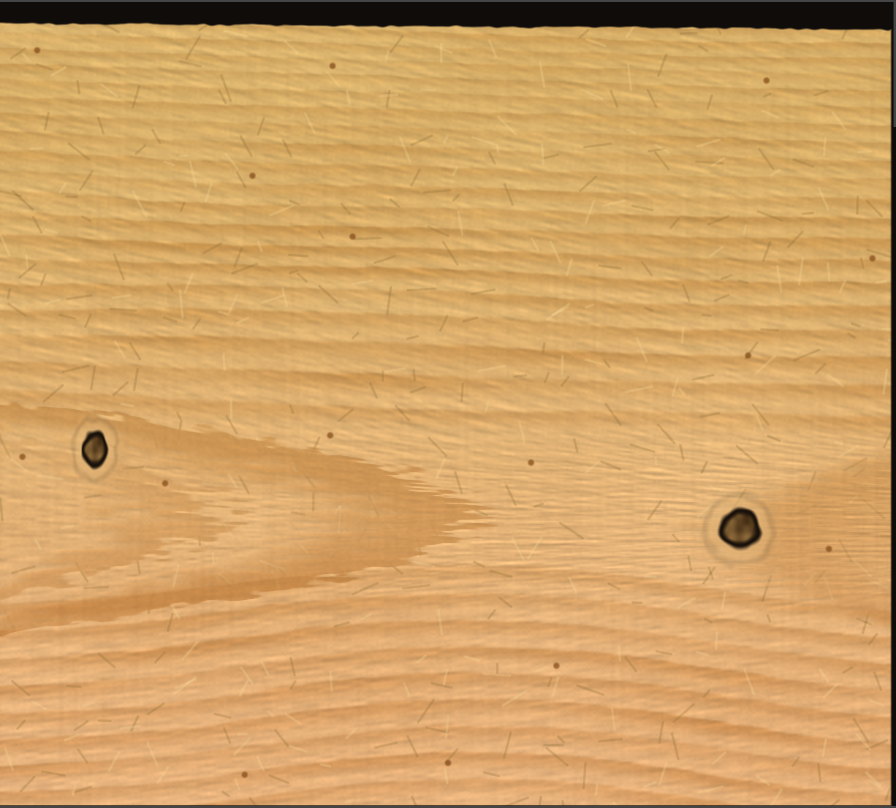
This texture is drawn by a WebGL 1 fragment shader. Its source:

```glsl
precision highp float;
// Rough-sawn pine board: horizontal grain, torn flame figure, two knots, dark border.
uniform vec2 u_resolution;

#define ASPECT 0.902
#define AXIS_Y 0.324
#define LIGHT_WOOD vec3(0.895, 0.727, 0.485)
#define DARK_WOOD vec3(0.775, 0.555, 0.290)
#define HAIR_COLOR vec3(0.56, 0.43, 0.21)
#define BORDER_COLOR vec3(0.06, 0.048, 0.04)
#define RING_CONTRAST 0.58
#define FLAME_CONTRAST 0.66
#define FIBRE_TEAR 0.075
#define FIBRE_RELIEF 0.085
#define HAIR_CELLS 17.0

float hash(vec2 p) {
  return fract(sin(dot(p, vec2(127.1, 311.7))) * 43758.5453);
}

float noise(vec2 p) {
  vec2 i = floor(p), f = fract(p);
  f = f * f * (3.0 - 2.0 * f);
  return mix(mix(hash(i), hash(i + vec2(1, 0)), f.x),
             mix(hash(i + vec2(0, 1)), hash(i + vec2(1, 1)), f.x), f.y);
}

// Torn fibres: stretched noise, tilted away from the flame axis
float fibres(vec2 p) {
  float tilt = 0.3 * smoothstep(-0.1, 0.1, p.y - AXIS_Y) - 0.1;
  p.y += tilt * p.x;
  return 0.6 * noise(p * vec2(26.0, 120.0)) + 0.4 * noise(p * vec2(60.0, 250.0) + 7.0);
}

// Slow ramp up to a, sharp drop at b
float band(float u, float a, float b) {
  return smoothstep(a, mix(a, b, 0.75), u) * (1.0 - smoothstep(b - 0.012, b + 0.012, u));
}

// Growth rings, tighter towards the top edge
float rings(vec2 p, float tear) {
  float d = p.y - AXIS_Y;
  d += 0.004 * (tear - 0.5) + 0.012 * (noise(p * vec2(4.0, 9.0)) - 0.5);
  float swell = (p.x - 0.52) / 0.32;
  float below = 0.055 * exp(-swell * swell) - d;
  float above = d + 0.035 * (p.x - 0.5);
  float e = d > 0.0 ? above : below;
  float phase = d > 0.0 ? 19.0 * e + 36.0 * e * e : 0.35 - 33.0 * e;
  float f = fract(phase);
  float line = smoothstep(0.15, 0.82, f) * (1.0 - smoothstep(0.84, 1.0, f));
  float strength = 0.45 + 0.75 * noise(vec2(p.x * 5.0, floor(phase) * 3.7));
  strength *= 1.0 - 0.35 * smoothstep(0.25, 0.5, d);
  return line * strength * smoothstep(0.085, 0.12, e);
}

// Nested tongues from the left and a wide patch from the right
float flame(vec2 p, float tear) {
  float d = p.y - AXIS_Y;
  float shift = FIBRE_TEAR * (tear - 0.5) * 1.6 + 0.04 * (noise(p * 11.0) - 0.5);
  float u = p.x + 31.0 * d * d + shift;
  float tongues = band(u, 0.27, 0.52);
  tongues += 0.75 * band(u, 0.10, 0.245) * (1.0 - 0.6 * smoothstep(0.0, 0.05, d));
  float c = p.y - 0.298;
  float v = p.x - 22.0 * c * c + shift * 0.8;
  float patchTone = smoothstep(0.74, 0.84, v) * (0.75 - 0.35 * smoothstep(0.84, 1.0, v));
  return tongues + patchTone;
}

// Short scattered hairs: x is dark, y is pale
vec2 hairs(vec2 p) {
  vec2 sum = vec2(0.0);
  for (int i = 0; i < 4; i++) {
    float k = float(i);
    vec2 g = p * HAIR_CELLS + k * vec2(3.37, 5.71);
    vec2 id = floor(g) + k * 19.0;
    float pick = hash(id + 2.3);
    vec2 q = fract(g) - 0.5 - 0.4 * (vec2(hash(id), hash(id + 5.1)) - 0.5);
    float angle = mix(-1.2, 2.1, hash(id + 9.7));
    vec2 dir = vec2(cos(angle), sin(angle));
    float reach = 0.06 + 0.20 * hash(id + 4.4);
    float t = clamp(dot(q, dir), -reach, reach);
    float hair = 1.0 - smoothstep(0.008, 0.038, length(q - dir * t));
    sum += hair * step(0.55, pick) * (pick < 0.8 ? vec2(0.45, 0.0) : vec2(0.0, 0.4));
  }
  return min(sum, 1.0);
}

// Knot: pale halo, brown heart, blackened rim
vec3 knot(vec3 col, vec2 p, vec2 center, vec2 radius) {
  vec2 q = (p - center) / radius;
  float r = length(q) + 0.28 * (noise(q * 1.8 + center * 40.0) - 0.5);
  col = mix(col, LIGHT_WOOD, 0.5 * (1.0 - smoothstep(1.0, 2.3, r)));
  col *= 1.0 - 0.10 * smoothstep(0.3, 0.0, abs(r - 1.7));
  vec3 heart = mix(vec3(0.27, 0.18, 0.08), vec3(0.56, 0.42, 0.23), noise(q * 2.6 + 3.0));
  heart = mix(heart, vec3(0.10, 0.07, 0.04), smoothstep(0.55, 0.88, r));
  return mix(col, heart, 1.0 - smoothstep(0.90, 1.16, r));
}

void main() {
  vec2 p = gl_FragCoord.xy / u_resolution * vec2(1.0, ASPECT);
  float tear = fibres(p);

  // Wood tone with growth figure
  float figure = flame(p, tear);
  float tone = RING_CONTRAST * rings(p, tear) + FLAME_CONTRAST * figure;
  tone += 0.22 * (noise(p * vec2(5.0, 16.0)) - 0.5);
  vec3 col = mix(LIGHT_WOOD, DARK_WOOD, clamp(tone + 0.08, 0.0, 1.0));
  col *= mix(vec3(1.02, 0.975, 1.03), vec3(0.965, 0.98, 0.90), smoothstep(0.0, 0.85, p.y));

  // Fibre relief lit from above, saw marks and fine grit
  float relief = tear - fibres(p + vec2(0.001, 0.003));
  col *= 1.0 + FIBRE_RELIEF * relief * (2.2 - 1.3 * min(figure, 1.0));
  col *= 1.0 + 0.03 * (noise(p * vec2(190.0, 9.0)) - 0.5) + 0.035 * (noise(p * 330.0) - 0.5);

  // Hairs and sparse brown specks
  vec2 hair = hairs(p) * (1.0 - 0.8 * min(figure, 1.0));
  col = mix(col, HAIR_COLOR, 0.65 * hair.x);
  col = mix(col, vec3(0.97, 0.85, 0.60), 0.7 * hair.y);
  vec2 cell = floor(p * 9.0), s = fract(p * 9.0) - 0.2 - 0.6 * vec2(hash(cell), hash(cell + 3.0));
  float speck = step(0.86, hash(cell + 8.0)) * (1.0 - smoothstep(0.015, 0.045, length(s)));
  col = mix(col, vec3(0.52, 0.30, 0.10), 0.75 * speck);

  col = knot(col, p, vec2(0.106, 0.400), vec2(0.0145, 0.0205));
  col = knot(col, p, vec2(0.825, 0.311), vec2(0.0220, 0.0225));

  // Dark surround with frayed top edge and grey outer lines
  float top = ASPECT - 0.026 - 0.007 * p.x + 0.003 * (noise(p * vec2(110.0, 20.0)) - 0.5);
  float outside = max(smoothstep(-0.0015, 0.0015, p.y - top), smoothstep(0.993, 0.996, p.x));
  outside = max(outside, 1.0 - smoothstep(0.002, 0.004, p.y));
  float rim = max(smoothstep(0.9965, 0.998, p.x) * step(0.76, p.y), step(ASPECT - 0.002, p.y));
  rim = max(rim, 1.0 - step(0.002, p.y));
  col = mix(col, mix(BORDER_COLOR, vec3(0.27), rim), outside);
  gl_FragColor = vec4(col, 1.0);
}
```
